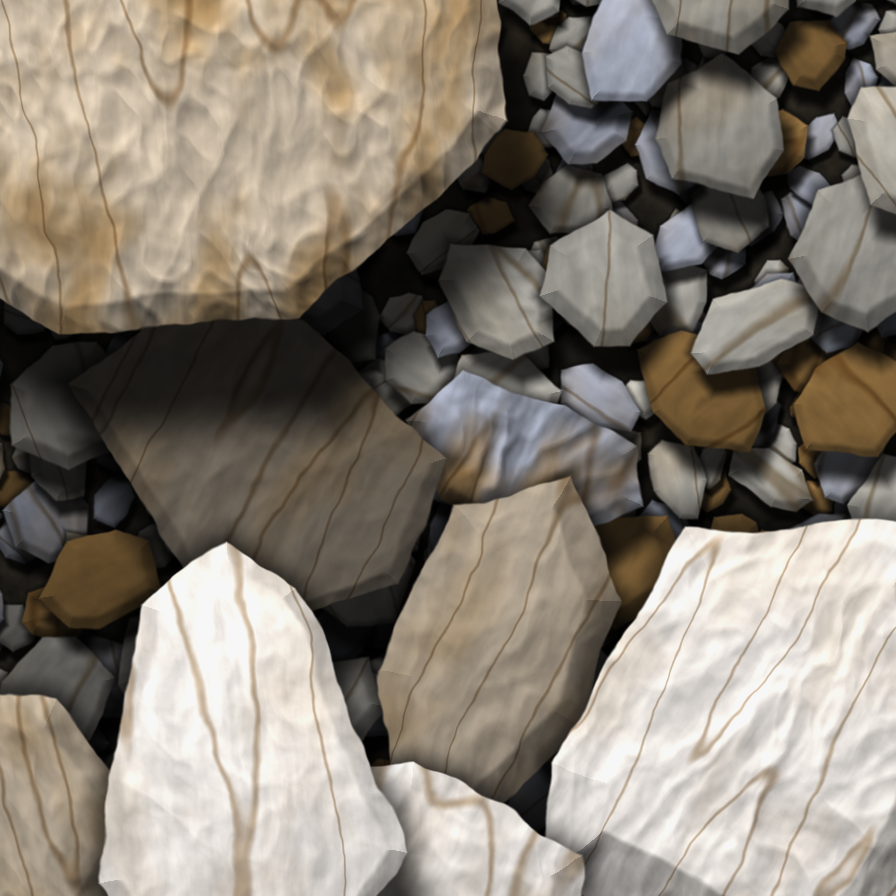
A WebGL 2 fragment shader for this texture:

```glsl
#version 300 es
precision highp float;
// Rock fall: pale and ochre boulders over slabs, angular rubble and dark gaps.

#define LIGHT vec2(-0.35, 0.94)
#define SHADOW_REACH 0.45
#define SHADOW_DEPTH 0.24
#define EDGE_SOFT 0.0018
#define RUBBLE_CELL 0.052
#define RUBBLE_GROWTH 1.7
#define GAP vec3(0.13, 0.12, 0.10)
#define OCHRE vec3(0.56, 0.43, 0.25)
#define GREY vec3(0.66, 0.65, 0.62)
#define BLUE_GREY vec3(0.62, 0.64, 0.70)
#define WHITE vec3(0.91, 0.89, 0.87)
#define TAN vec3(0.66, 0.61, 0.54)

uniform vec2 u_resolution;
out vec4 fragColor;

vec2 hash2(vec2 p) {
  vec3 q = fract(p.xyx * vec3(0.1031, 0.1030, 0.0973));
  q += dot(q, q.yzx + 33.33);
  return fract((q.xx + q.yz) * q.zy);
}

float corner(vec2 cell, vec2 f, vec2 o) {
  return dot(hash2(cell + o) * 2.0 - 1.0, f - o);
}

float gradientNoise(vec2 p) {
  vec2 i = floor(p), f = p - i, u = f * f * (3.0 - 2.0 * f);
  vec2 x = vec2(1, 0), y = vec2(0, 1);
  return mix(mix(corner(i, f, vec2(0)), corner(i, f, x), u.x),
             mix(corner(i, f, y), corner(i, f, x + y), u.x), u.y);
}

float fbm(vec2 p) {
  float sum = 0.0, amp = 0.6;
  for (int i = 0; i < 4; i++) {
    sum += amp * gradientNoise(p);
    p = mat2(1.6, 1.2, -1.2, 1.6) * p + 7.3;
    amp *= 0.5;
  }
  return sum;
}

// Broken ridges: folded noise under a slight bend.
float crags(vec2 p) {
  p += 0.5 * gradientNoise(p * 0.7 + 3.1);
  return 0.7 * fbm(p) - 0.6 * abs(gradientNoise(p * 1.3)) - 0.3 * abs(gradientNoise(p * 2.9));
}

mat2 rotate(float a) {
  return mat2(cos(a), -sin(a), sin(a), cos(a));
}

// Distance to an irregular convex block; also gives the nearest side's normal.
float block(vec2 v, vec2 size, float seed, out vec2 side) {
  float d = -1e3;
  side = vec2(0);
  for (int k = 0; k < 7; k++) {
    vec2 rnd = hash2(vec2(seed * 9.17, float(k) * 5.3 + 1.0));
    float a = 6.2832 * (float(k) + 0.55 * rnd.x) / 7.0;
    vec2 dir = vec2(cos(a), sin(a));
    float stretch = length(dir / size);
    float e = (dot(v / size, dir) - 0.8 - 0.2 * rnd.y) / stretch;
    if (e > d) { d = e; side = dir / size / stretch; }
  }
  return d;
}

// Lays one stone and its shadow over col.
void stone(inout vec3 col, vec2 p, vec2 centre, vec2 size, float angle,
           float seed, vec3 tint, float rough, float rust) {
  vec2 rel = p - centre, side, unused;
  float unit = min(size.x, size.y);
  if (length(rel) > 1.4 * max(size.x, size.y) + unit) return;
  mat2 turn = rotate(angle);
  vec2 v = turn * rel;
  float d = block(v, size, seed, side);
  float shadow = block(turn * (rel + LIGHT * unit * SHADOW_REACH), size, seed, unused);
  col *= mix(SHADOW_DEPTH, 1.0, smoothstep(-0.12, 0.22, min(shadow, d) / unit));
  if (d > EDGE_SOFT) return;

  // Flat top, bevelled sides and craggy relief
  float bevel = unit * (0.08 + 0.24 * hash2(vec2(seed, 4.0)).x);
  float lit = 0.98 + 0.1 * clamp(dot(rel, LIGHT) / unit, -1.2, 0.8);
  float sideLit = 0.80 + 0.30 * dot(side * turn, LIGHT);
  lit = mix(lit, sideLit, 0.8 * smoothstep(-bevel - 0.004, -bevel + 0.004, d));
  vec2 s = v * vec2(11.0, 7.0) + seed;
  vec2 ahead = turn * LIGHT * 0.008 * vec2(11.0, 7.0);
  lit += rough * (crags(s) - crags(s + ahead));

  // Strata, stains and fine cracks
  lit += 0.22 * fbm(vec2(v.x * 48.0, v.y * 8.0) + seed) + 0.10 * fbm(p * 60.0 + seed);
  float stain = smoothstep(-0.12, 0.32, fbm(s * 0.8 + 17.0));
  vec3 body = mix(tint, OCHRE * (0.6 + 0.6 * tint.r), rust * stain);
  float vein = abs(gradientNoise(vec2(v.x * 15.0, v.y * 2.5) + seed * 1.7));
  body *= mix(vec3(0.78, 0.72, 0.64), vec3(1), smoothstep(0.0, 0.035, vein));
  col = mix(clamp(body * lit, 0.0, 0.97), col, smoothstep(-EDGE_SOFT, EDGE_SOFT, d));
}

void main() {
  vec2 uv = gl_FragCoord.xy / u_resolution;
  vec2 p = uv + 0.008 * vec2(fbm(uv * 18.0), fbm(uv * 18.0 + 40.0));
  vec3 col = GAP * (1.0 + fbm(uv * 30.0)) + 0.12 * OCHRE * smoothstep(0.0, 0.3, fbm(uv * 12.0));

  // Rubble, from small grains up to large blocks
  for (int layer = 0; layer < 3; layer++) {
    float cell = RUBBLE_CELL * pow(RUBBLE_GROWTH, float(layer));
    for (int n = 0; n < 9; n++) {
      vec2 id = floor(p / cell) + vec2(n % 3, n / 3) - 1.0;
      vec2 spot = hash2(id + 31.0 * float(layer)), kind = hash2(id + 57.0 + 13.0 * float(layer));
      if (kind.x > 0.82 - 0.06 * float(layer)) continue;
      vec2 centre = (id + 0.2 + 0.6 * spot) * cell;
      vec2 size = cell * vec2(0.32 + 0.22 * spot.y, 0.42 + 0.2 * kind.y);
      vec3 tint = mix(GREY, kind.y > 0.72 ? BLUE_GREY : OCHRE, step(0.72, kind.y) + step(kind.y, 0.2));
      tint *= (0.8 + 0.3 * spot.x) * mix(0.6, 1.0, smoothstep(0.2, 0.5, centre.x));
      stone(col, p, centre, size, 3.0 * (kind.x - 0.4), spot.x * 97.0, tint, 0.7, 0.35 * kind.y);
    }
  }

  // Shaded slabs, then the overhang, then the pale foreground
  p += 0.03 * vec2(fbm(uv * 6.0 + 9.0), fbm(uv * 6.0 + 23.0));
  stone(col, p, vec2(0.58, 0.49), vec2(0.15, 0.08), -0.45, 5.0, BLUE_GREY * 0.85, 2.6, 0.9);
  stone(col, p, vec2(0.29, 0.50), vec2(0.23, 0.16), -0.5, 11.0, TAN * 0.64, 0.8, 0.3);
  stone(col, p, vec2(0.56, 0.27), vec2(0.12, 0.20), -0.35, 23.0, TAN * 0.96, 1.0, 0.35);
  stone(col, p, vec2(0.20, 0.88), vec2(0.38, 0.25), 0.12, 31.0, TAN * 1.18, 2.2, 0.75);
  stone(col, p, vec2(0.02, 0.08), vec2(0.13, 0.15), 0.3, 43.0, TAN, 1.4, 0.5);
  stone(col, p, vec2(0.87, 0.16), vec2(0.25, 0.27), -0.55, 53.0, WHITE, 1.2, 0.14);
  stone(col, p, vec2(0.47, 0.00), vec2(0.22, 0.15), -0.4, 61.0, WHITE * 0.97, 1.1, 0.16);
  stone(col, p, vec2(0.27, 0.12), vec2(0.16, 0.27), 0.08, 71.0, WHITE * 1.03, 0.8, 0.16);
  fragColor = vec4(col, 1.0);
}
```
